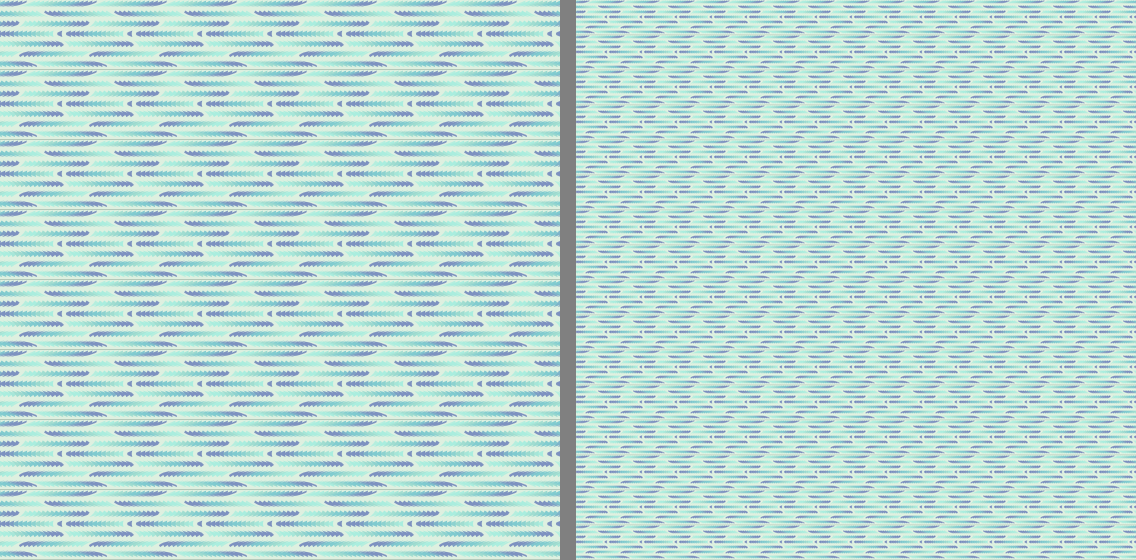
Left: one tile. Right: repeated 2 by 2.
Write a Shadertoy shader that draws this pattern.

```glsl
// Rows of overlapping feathered teeth fading from violet through teal to pale mint.
// Each of 8 x 8 tiles holds seven rows of alternate direction whose teeth lean
// away from the middle row; a hairline closes every tile. All terms wrap.

const float TILES = 8.0;         // repeats across and down
const float ROWS = 7.0;          // rows in a tile
const float TEETH = 16.0;        // tooth slots along one row of a tile
const float LEAN = 0.9;          // slant gained per row away from the middle
const float BOW = 0.7;           // rounding of each tooth front
const float ROW_LIFT = 0.12;     // upward shift of the rows, in row heights
const float FRONT_HALF = 0.12;   // half height of a tooth at its tip
const float BACK_HALF = 0.33;    // half height of a tooth at its back
const float FRONT_FADE = 0.06;   // lightening toward the tip of a tooth
const float LINE_WIDTH = 0.001;  // hairline, in canvas heights
const int SAMPLES = 4;           // antialiasing grid per side

const vec3 GROUND = vec3(0.872, 0.943, 0.878);
const vec3 VIOLET = vec3(0.48, 0.56, 0.75);
const vec3 TEAL = vec3(0.49, 0.79, 0.81);
const vec3 SEAFOAM = vec3(0.62, 0.86, 0.81);
const vec3 AQUA = vec3(0.66, 0.93, 0.87);
const vec3 HAIRLINE = vec3(0.54, 0.63, 0.58);

// Position of the leading tip in each row, top to bottom, in tile widths
const float ROW_TIP[7] = float[7](0.33, 0.66, 0.267, 0.944, 0.9, 0.3, 0.475);

// Colour along a row, from the tip (0) to the tail (1)
vec3 featherRamp(float t) {
    vec3 c = mix(VIOLET, TEAL, smoothstep(0.11, 0.36, t));
    c = mix(c, SEAFOAM, smoothstep(0.40, 0.62, t));
    c = mix(c, AQUA, smoothstep(0.60, 0.76, t));
    return mix(c, GROUND, smoothstep(0.82, 1.0, t));
}

vec3 pattern(vec2 uv) {
    vec2 tile = fract(uv * TILES);
    if (tile.y < LINE_WIDTH * TILES) return HAIRLINE;

    // Row index from the top and height within the row
    float level = tile.y * ROWS - ROW_LIFT;
    float row = clamp(ROWS - 1.0 - floor(level), 0.0, ROWS - 1.0);
    float v = fract(level) - 0.5;
    float middle = 0.5 * (ROWS - 1.0);
    float side = middle - row;
    float heading = mod(row, 2.0) < 0.5 ? 1.0 : -1.0;

    // Distance behind the leading tip, sheared and bowed, split into teeth
    float bend = (LEAN * side * v - BOW * v * v) / ROWS;
    float along = fract(heading * (ROW_TIP[int(row)] - tile.x) + bend) * TEETH;
    float tooth = floor(along);
    float f = along - tooth;

    // The middle row ends in one detached violet tooth
    bool isMiddle = abs(side) < 0.5;
    bool isDetached = isMiddle && tooth == TEETH - 2.0;
    bool isGap = tooth == TEETH - 1.0 || (isMiddle && tooth == TEETH - 3.0);
    float halfHeight = mix(FRONT_HALF, BACK_HALF, f);
    if (isGap || abs(v) > halfHeight) return GROUND;

    vec3 colour = featherRamp(isDetached ? 0.0 : tooth / TEETH);
    return mix(colour, GROUND, FRONT_FADE * (1.0 - f));
}

void mainImage(out vec4 fragColor, in vec2 fragCoord) {
    // Average a regular grid of samples inside the pixel
    vec3 sum = vec3(0.0);
    for (int j = 0; j < SAMPLES; j++) {
        for (int i = 0; i < SAMPLES; i++) {
            vec2 offset = (vec2(i, j) + 0.5) / float(SAMPLES) - 0.5;
            sum += pattern((fragCoord + offset) / iResolution.xy);
        }
    }
    fragColor = vec4(sum / float(SAMPLES * SAMPLES), 1.0);
}
```
